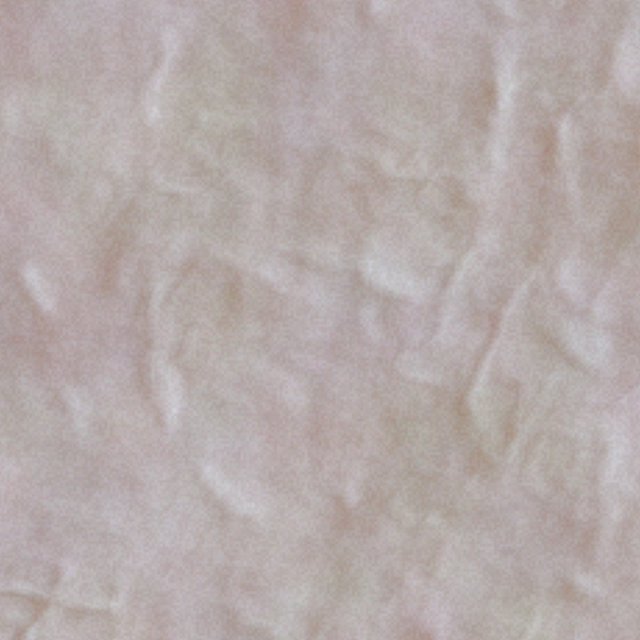
Reproduce this texture procedurally as a Shadertoy shader.

```glsl
// Rough pinkish plaster: soft elongated lumps and creased folds on a flat skin.
// A warped height field is lit from the right by a directional difference,
// then tinted from warm brown shade to cool white light, with fine grain.

#define LUMP_CELLS 6.0
#define LUMP_HEIGHT 0.75
#define FOLD_HEIGHT 1.1
#define RELIEF_GAIN 2.9
#define LIGHT_STEP 0.011
#define BROAD_GAIN 3.6
#define MIDDLE_GAIN 3.0
#define GRAIN_CELLS 230.0
#define GRAIN_GAIN 1.5
#define BASE_COLOR vec3(0.708, 0.665, 0.660)
#define TONE_COLOR vec3(0.025, 0.035, 0.043)

float hash(vec2 p) {
    vec3 q = fract(vec3(p.xyx) * 0.1031);
    q += dot(q, q.yzx + 33.33);
    return fract((q.x + q.y) * q.z);
}

float noise(vec2 p) {
    vec2 i = floor(p), f = fract(p);
    f = f * f * f * (f * (f * 6.0 - 15.0) + 10.0);
    vec2 k = vec2(0.0, 1.0);
    return mix(mix(hash(i), hash(i + k.yx), f.x),
               mix(hash(i + k.xy), hash(i + k.yy), f.x), f.y);
}

// Rotated octaves, centred on zero
float fbm(vec2 p) {
    float sum = 0.0, amp = 0.5;
    for (int i = 0; i < 4; i++) {
        sum += amp * (noise(p) - 0.5);
        p = mat2(1.6, 1.2, -1.2, 1.6) * p + 17.3;
        amp *= 0.5;
    }
    return sum;
}

vec2 warp(vec2 p) {
    return p + 0.11 * vec2(fbm(p * 6.0 + 3.0), fbm(p * 6.0 + 41.0));
}

// Soft capsules, one per occupied cell, leaning near the vertical
float lumps(vec2 p) {
    vec2 home = floor(p * LUMP_CELLS);
    float sum = 0.0;
    for (int y = -1; y <= 1; y++)
    for (int x = -1; x <= 1; x++) {
        vec2 cell = home + vec2(x, y);
        vec2 center = cell + 0.15 + 0.7 * vec2(hash(cell + 5.1), hash(cell + 9.7));
        float lean = mix(-0.3, 0.7, hash(cell + 23.4));
        float halfLength = mix(0.004, 0.065, hash(cell + 31.8));
        float radius = mix(0.014, 0.028, hash(cell + 47.2));
        vec2 axis = vec2(sin(lean), -cos(lean));
        vec2 d = p - center / LUMP_CELLS;
        d -= axis * clamp(dot(d, axis), -halfLength, halfLength);
        float present = step(0.35, hash(cell + 61.5));
        float rise = mix(0.45, 1.0, hash(cell + 77.3));
        sum += present * rise * exp(-dot(d, d) / (radius * radius));
    }
    return sum;
}

float ridge(vec2 p) {
    float r = 1.0 - abs(2.0 * noise(p) - 1.0);
    return r * r;
}

// Patches where the skin is wrinkled rather than flat
float roughness(vec2 p) {
    return mix(0.15, 1.0, smoothstep(-0.12, 0.09, fbm(p * 3.2 + 8.0)));
}

float height(vec2 p) {
    vec2 q = warp(p);
    vec2 r = mat2(0.93, 0.37, -0.37, 0.93) * q;
    float folds = ridge(r * vec2(10.0, 6.0)) + 0.4 * ridge(r * vec2(21.0, 14.0) + 30.0);
    return LUMP_HEIGHT * lumps(q) + FOLD_HEIGHT * roughness(p) * folds
         + 0.7 * fbm(p * 22.0);
}

void mainImage(out vec4 fragColor, in vec2 fragCoord) {
    vec2 p = fragCoord / iResolution.y;

    // Relief: faces turned to the right catch the light, raised tops are paler
    vec2 toLight = LIGHT_STEP * vec2(0.91, 0.41);
    float relief = height(p - toLight) - height(p + toLight);
    float tone = RELIEF_GAIN * relief + 1.5 * lumps(warp(p));
    tone += BROAD_GAIN * fbm(p * 4.0 + 70.0) + MIDDLE_GAIN * fbm(p * 11.0 + 150.0);
    tone = 3.6 * tanh(tone / 3.6);

    // Small glints on the brightest faces, dark pits in the deepest shade
    float speck = noise(p * 95.0 + 12.0);
    tone += smoothstep(1.6, 3.2, tone) * smoothstep(0.6, 0.9, speck) * 1.1;
    tone -= smoothstep(-1.4, -3.0, tone) * smoothstep(0.7, 0.95, 1.0 - speck);

    // Grain in brightness and, more faintly, in hue
    vec2 g = p * GRAIN_CELLS;
    tone += GRAIN_GAIN * (noise(g) - 0.5);
    vec3 hueGrain = vec3(noise(g * 0.7 + 90.0), noise(g * 0.7 + 190.0), noise(g * 0.7 + 290.0)) - 0.5;

    // Brown shadows, and faint blotches from lilac to straw
    vec3 color = BASE_COLOR + TONE_COLOR * tone;
    color += vec3(0.014, 0.0, -0.014) * smoothstep(-0.8, -2.8, tone);
    color += vec3(0.012, -0.018, 0.050) * fbm(p * 6.0 + 130.0);
    color += vec3(0.030, -0.015, -0.010) * fbm(p * 9.0 + 210.0);
    color += 0.02 * hueGrain;

    fragColor = vec4(clamp(color, 0.0, 1.0), 1.0);
}
```
